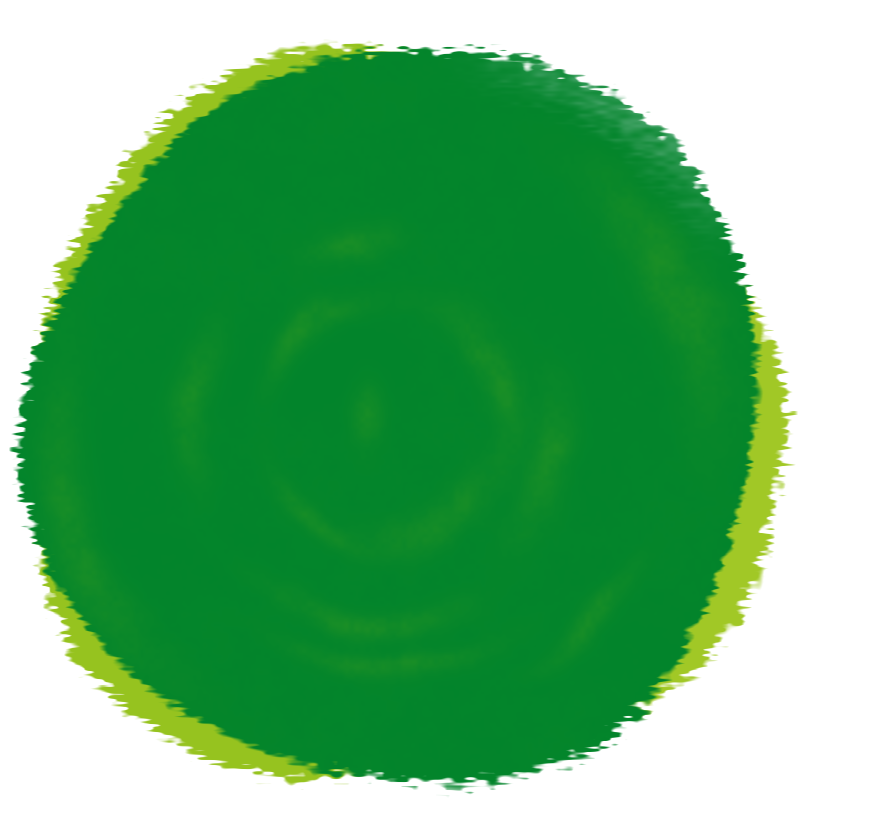
This background is drawn by a WebGL 2 fragment shader. Its source:

```glsl
#version 300 es
precision highp float;
// A hand-painted green disc with dry-brush edges over a lime underlayer on white.

#define DISC_CENTER vec2(0.465, 0.503)
#define SWIRL_CENTER vec2(0.458, 0.493)
#define DISC_RADIUS 0.4385
#define BRISTLES vec2(75.0, 300.0)
#define RAGGED 0.021
#define EDGE_SOFT 0.0042
#define STROKE_STRENGTH 0.52
#define GREEN vec3(0.008, 0.518, 0.168)
#define LIME vec3(0.59, 0.765, 0.12)
#define STROKE_GREEN vec3(0.20, 0.60, 0.13)
#define TEAL vec3(0.36, 0.68, 0.49)

uniform vec2 u_resolution;
out vec4 fragColor;

const float PI = 3.14159265;

// Brush arcs: radius, mid angle, half span, width
const vec4 ARCS[12] = vec4[12](
    vec4(0.147, 4.04, 0.40, 0.012),
    vec4(0.149, 2.25, 0.50, 0.016),
    vec4(0.153, 0.40, 0.65, 0.021),
    vec4(0.135, 5.20, 0.60, 0.022),
    vec4(0.238, 3.00, 0.35, 0.020),
    vec4(0.208, 6.08, 0.42, 0.022),
    vec4(0.290, 4.72, 0.38, 0.012),
    vec4(0.339, 5.54, 0.20, 0.013),
    vec4(0.224, 1.75, 0.22, 0.018),
    vec4(0.392, 3.45, 0.45, 0.024),
    vec4(0.385, 0.45, 0.40, 0.032),
    vec4(0.240, 4.60, 0.45, 0.016));

float hash(vec2 p) {
    vec3 q = fract(vec3(p.xyx) * 0.1031);
    q += dot(q, q.yzx + 33.33);
    return fract((q.x + q.y) * q.z);
}

float noise(vec2 p) {
    vec2 i = floor(p), f = fract(p);
    f = f * f * (3.0 - 2.0 * f);
    return mix(mix(hash(i), hash(i + vec2(1, 0)), f.x),
               mix(hash(i + vec2(0, 1)), hash(i + vec2(1, 1)), f.x), f.y);
}

float angleGap(float a, float b) {
    return mod(a - b + PI, 2.0 * PI) - PI;
}

// Flat-topped bump around an angle
float sector(float a, float mid, float span) {
    float t = angleGap(a, mid) / span;
    return exp(-t * t * t * t);
}

// Uneven outline of the green disc, as a few harmonics
float discRadius(float a) {
    return DISC_RADIUS + 0.0115 * cos(a)
        - 0.0015 * cos(2.0 * a) + 0.0088 * sin(2.0 * a)
        - 0.0136 * cos(3.0 * a) - 0.0024 * sin(3.0 * a)
        - 0.0031 * cos(4.0 * a) + 0.0069 * sin(4.0 * a)
        - 0.0014 * cos(5.0 * a) + 0.0029 * cos(6.0 * a);
}

// How far the lime layer shows past the green
float limeOverhang(float a) {
    return -0.0083 + 0.050 * sector(a, -0.26, 0.52)
        + 0.034 * sector(a, 2.25, 0.63)
        + 0.044 * sector(a, 4.05, 0.49);
}

float coverage(float d) {
    float soft = max(EDGE_SOFT, 0.7 / u_resolution.y);
    return 1.0 - smoothstep(-soft, soft, d);
}

// Summed weight of the curved brush strokes
float strokes(vec2 p) {
    vec2 q = p - SWIRL_CENTER;
    float a = atan(q.y, q.x);
    float r = length(q) + 0.020 * (noise(p * 14.0) - 0.5);
    float sum = 0.0;
    for (int i = 0; i < 12; i++) {
        float across = (r - ARCS[i].x) / ARCS[i].w;
        float along = angleGap(a, ARCS[i].y) / ARCS[i].z;
        sum += exp(-across * across - along * along);
    }
    vec2 core = (q - vec2(-0.020, 0.012)) / vec2(0.018, 0.036);
    return sum + 0.9 * exp(-dot(core, core));
}

void main() {
    vec2 p = gl_FragCoord.xy / u_resolution.y;
    vec2 q = p - DISC_CENTER;
    float angle = atan(q.y, q.x);

    // Horizontal bristle marks break up both outlines, less so over wet lime
    float bristle = RAGGED * (noise(p * BRISTLES) - 0.5);
    float wobble = noise(p * vec2(25.0, 60.0) + 17.0) - 0.5;
    float body = length(q) - discRadius(angle) + 0.008 * wobble;
    float overhang = limeOverhang(angle);
    float edge = body + bristle * mix(1.0, 0.55, smoothstep(0.0, 0.02, overhang));

    // Green paint with concentric strokes and soft mottling
    float grain = 0.6 * noise(p * 45.0) + 0.4 * noise(p * 160.0);
    float swirl = strokes(p) * (0.4 + 0.6 * grain) + 0.12 * noise(p * 9.0) * grain;
    vec3 paint = mix(GREEN, STROKE_GREEN, min(STROKE_STRENGTH * swirl, 0.8));

    // Thin chalky paint at the upper right rim
    float rim = smoothstep(-0.060, 0.0, edge) * sector(angle, 0.92, 0.36);
    float chalk = rim * (0.25 + 0.75 * noise(p * vec2(70.0, 180.0) + 5.0));
    paint = mix(paint, TEAL, 0.75 * chalk);

    // Layers from back to front
    vec3 color = vec3(1.0);
    vec3 lime = LIME + vec3(0.04, 0.02, 0.03) * smoothstep(0.0, 0.3, q.x);
    color = mix(color, lime, coverage(body + bristle - overhang));
    color = mix(color, paint, coverage(edge));
    fragColor = vec4(color, 1.0);
}
```
